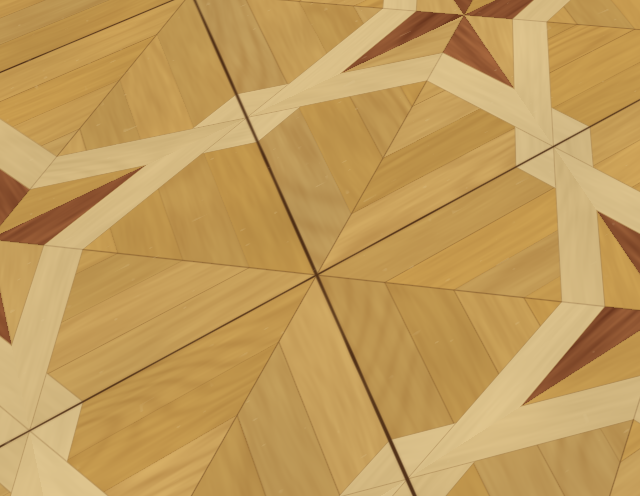
Write a Shadertoy shader that draws this texture.

```glsl
// Star-and-octagon parquet seen in perspective: square panels, each with a
// four-pointed star framed by pale crossing straps and filled with oak planks.
// Each panel is folded into one octant, where every edge is a straight line.

float hash(vec2 p) {
    vec3 q = fract(p.xyx * 0.1031);
    q += dot(q, q.yzx + 33.33);
    return fract((q.x + q.y) * q.z);
}

float noise(vec2 p) {
    vec2 i = floor(p), f = fract(p);
    f *= f * (3.0 - 2.0 * f);
    return mix(mix(hash(i), hash(i + vec2(1, 0)), f.x),
               mix(hash(i + vec2(0, 1)), hash(i + vec2(1, 1)), f.x), f.y);
}

// Grain darkness of one board; g = (along, across) the fibre
float grain(vec2 g, float seed) {
    g += seed * vec2(37.0, 53.0);
    g.y += 0.025 * noise(g * vec2(5.0, 9.0));
    float fibre = noise(g * vec2(9.0, 95.0));
    float pores = noise(g * vec2(24.0, 190.0));
    float rings = 0.5 + 0.5 * sin(45.0 * noise(g * vec2(2.2, 9.0)) + 60.0 * g.y);
    float figure = smoothstep(0.35, 0.9, fract(seed * 7.3));
    return 0.45 * fibre + 0.25 * pores + 0.4 * figure * rings * rings;
}

vec3 oak(vec2 g, float seed) {
    vec3 board = mix(vec3(0.79, 0.62, 0.31), vec3(0.805, 0.665, 0.40), seed);
    board *= 0.95 + 0.09 * fract(seed * 13.7);
    return mix(board, vec3(0.61, 0.42, 0.19), 0.44 * grain(g, seed));
}

float lineMask(float dist, float halfWidth, float px) {
    return 1.0 - smoothstep(halfWidth - px, halfWidth + px, abs(dist));
}

// Canvas to floor: solves the perspective equations, one panel per unit
vec2 floorPoint(vec2 c) {
    mat2 m = mat2(vec2(0.906, -0.3573) - 0.192 * c,
                  vec2(-0.1188, -0.4445) - 0.258 * c);
    return inverse(m) * (c - vec2(0.4948, 0.4297));
}

void mainImage(out vec4 fragColor, in vec2 fragCoord) {
    vec2 canvas = vec2(fragCoord.x, iResolution.y - fragCoord.y) / iResolution.x;
    vec2 p = floorPoint(canvas);
    float px = 0.5 * length(fwidth(p));

    // Fold the panel about its star into the octant x >= y >= 0
    vec2 s = fract(p) - 0.5;
    vec2 q = abs(s);
    float swapped = step(q.x, q.y);
    q = swapped > 0.5 ? q.yx : q;
    vec2 octant = floor(p) * 8.0 + step(0.0, s) * 2.0 + vec2(swapped, 0.0) + 40.0;

    // Strap coordinates: lines at 22.5 degrees and their mirror
    float strapA = q.y + 0.41421 * q.x;
    float strapB = 0.41421 * q.x - q.y;
    float starEdge = 0.1213, strapEdge = 0.2071;
    float outsideStar = smoothstep(-px, px, strapA - starEdge);
    float inA = smoothstep(-px, px, strapEdge - strapA);
    float inB = smoothstep(-px, px, strapB - starEdge);
    float inStrap = max(inA, inB) * outsideStar;

    // Oak planks, laid parallel to the nearest panel edge
    float across = 0.5 - q.x;
    float plank = floor(across * 10.0);
    vec3 color = oak(vec2(q.y, across), hash(octant + plank * 17.0));
    float plankGap = abs(fract(across * 10.0 + 0.5) - 0.5) * 0.1;
    float gapDepth = 0.12 + 0.38 * hash(octant * 3.0 + floor(across * 10.0 + 0.5));
    color = mix(color, vec3(0.48, 0.31, 0.13),
                gapDepth * lineMask(plankGap, 0.0008, px) * step(0.05, across));

    // Star blades alternate between walnut and oak
    vec2 blade = vec2(q.x, q.y + 0.2 * q.x);
    float bladeSeed = hash(octant + 5.0);
    float isWalnut = step(s.x * s.y * (abs(s.x) - abs(s.y)), 0.0);
    vec3 walnut = mix(vec3(0.63, 0.39, 0.23), vec3(0.39, 0.19, 0.10),
                      0.9 * grain(blade, bladeSeed) + 0.25 * bladeSeed - 0.1);
    vec3 star = mix(oak(blade, bladeSeed), walnut, isWalnut);
    star = mix(star, vec3(0.42, 0.25, 0.12), 0.4 * lineMask(q.y, 0.0008, px));
    color = mix(star, color, outsideStar);

    // Pale straps with faint grain along their length
    vec2 alongA = vec2(0.924 * q.x - 0.383 * q.y, strapA);
    vec2 alongB = vec2(0.924 * q.x + 0.383 * q.y, strapB);
    float strapSeed = hash(octant + 11.0 + 6.0 * step(strapEdge, strapA));
    vec3 maple = mix(vec3(0.87, 0.77, 0.56), vec3(0.84, 0.73, 0.51), strapSeed);
    float mapleGrain = grain(strapA < strapEdge ? alongA : alongB, 0.3 * strapSeed);
    color = mix(color, maple - 0.055 * mapleGrain, inStrap);

    // Joints: strap edges and the mitres on the diagonals
    float edge = min(abs(strapA - starEdge), abs(strapA - strapEdge));
    if (strapA > strapEdge) edge = min(edge, abs(strapB - starEdge));
    color = mix(color, vec3(0.53, 0.37, 0.18), 0.38 * lineMask(edge, 0.0007, px));
    float mitre = lineMask((q.x - q.y) * 0.707, 0.001, px);
    color = mix(color, vec3(0.42, 0.26, 0.11), mix(0.55, 0.3, inStrap) * mitre);

    // Open seams between panels, uneven in width and darkness
    float wear = noise(p * 14.0 + 50.0);
    float seamWidth = mix(0.0013, 0.0021, swapped < 0.5 ? 1.0 : 0.3) + 0.0008 * wear;
    color = mix(color, vec3(0.24, 0.13, 0.06),
                (0.75 + 0.25 * wear) * lineMask(across, seamWidth, px));
    color = mix(color, vec3(0.5, 0.32, 0.14), 0.2 * lineMask(across, 0.004, 0.004));

    // Soft mottling and a few pale scuffs
    color *= 0.97 + 0.06 * noise(p * 6.0 + 20.0);
    float scuff = smoothstep(0.93, 1.0, noise(p * vec2(45.0, 70.0) + 90.0));
    color = mix(color, vec3(0.87, 0.78, 0.59), 0.22 * scuff);
    fragColor = vec4(color, 1.0);
}
```
